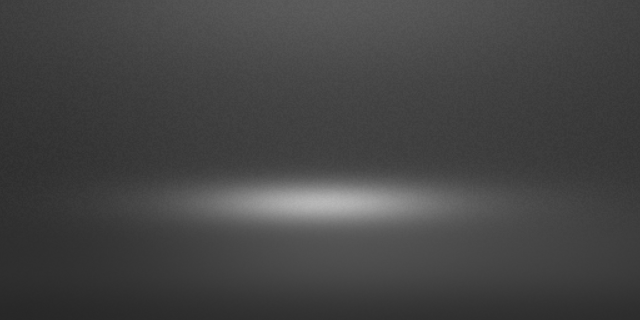
This background is drawn by a Shadertoy shader. Its source:

```glsl
const float BASE_GRAY = 0.195;
const float GRAIN_ROWS = 256.0;
const float GRAIN_STRENGTH = 0.03;

float hash(vec2 p) {
    vec3 q = fract(vec3(p.xyx) * 0.1031);
    q += dot(q, q.yzx + 33.33);
    return fract((q.x + q.y) * q.z);
}

// Soft elliptical light with a Gaussian falloff
float glow(vec2 p, vec2 center, vec2 radius) {
    vec2 d = (p - center) / radius;
    return exp(-dot(d, d));
}

// Smoothly interpolated grain, centered on zero
float grain(vec2 p) {
    vec2 cell = floor(p);
    vec2 f = fract(p);
    f = f * f * (3.0 - 2.0 * f);
    float low = mix(hash(cell), hash(cell + vec2(1.0, 0.0)), f.x);
    float high = mix(hash(cell + vec2(0.0, 1.0)), hash(cell + 1.0), f.x);
    return mix(low, high, f.y) - 0.5;
}

// Broad light on the wall and along the top edge
float wallLight(vec2 uv) {
    float ceiling = 0.115 * glow(uv, vec2(0.51, 1.05), vec2(0.42, 0.25));
    float upper = 0.035 * glow(uv, vec2(0.55, 1.0), vec2(0.8, 0.4));
    float middle = 0.045 * glow(uv, vec2(0.53, 0.52), vec2(0.42, 0.45));
    return ceiling + upper + middle;
}

// Diffuse reflection below the spotlight
float floorLight(vec2 uv) {
    float center = 0.085 * glow(uv, vec2(0.52, 0.23), vec2(0.24, 0.17));
    float right = 0.045 * glow(uv, vec2(0.87, 0.23), vec2(0.25, 0.18));
    return center + right;
}

// Flat bright ellipse with a wider halo
float spotlight(vec2 uv) {
    vec2 center = vec2(0.502, 0.367);
    float core = 0.28 * glow(uv, center, vec2(0.15, 0.057));
    float halo = 0.15 * glow(uv, center, vec2(0.28, 0.072));
    return core + halo;
}

void mainImage(out vec4 fragColor, in vec2 fragCoord) {
    vec2 uv = fragCoord / iResolution.xy;
    vec2 grainPos = fragCoord / iResolution.y * GRAIN_ROWS;

    float light = BASE_GRAY + wallLight(uv) + floorLight(uv) + spotlight(uv);

    // Darker lower edge and left side
    light -= 0.03 * (1.0 - smoothstep(0.0, 0.16, uv.y));
    light -= 0.02 * glow(uv, vec2(0.0, 0.3), vec2(0.25, 0.45));

    // Grain fades out on the floor
    float grainMask = mix(0.25, 1.0, smoothstep(0.2, 0.4, uv.y));
    light += GRAIN_STRENGTH * grainMask * grain(grainPos);

    fragColor = vec4(vec3(clamp(light, 0.0, 1.0)), 1.0);
}
```
